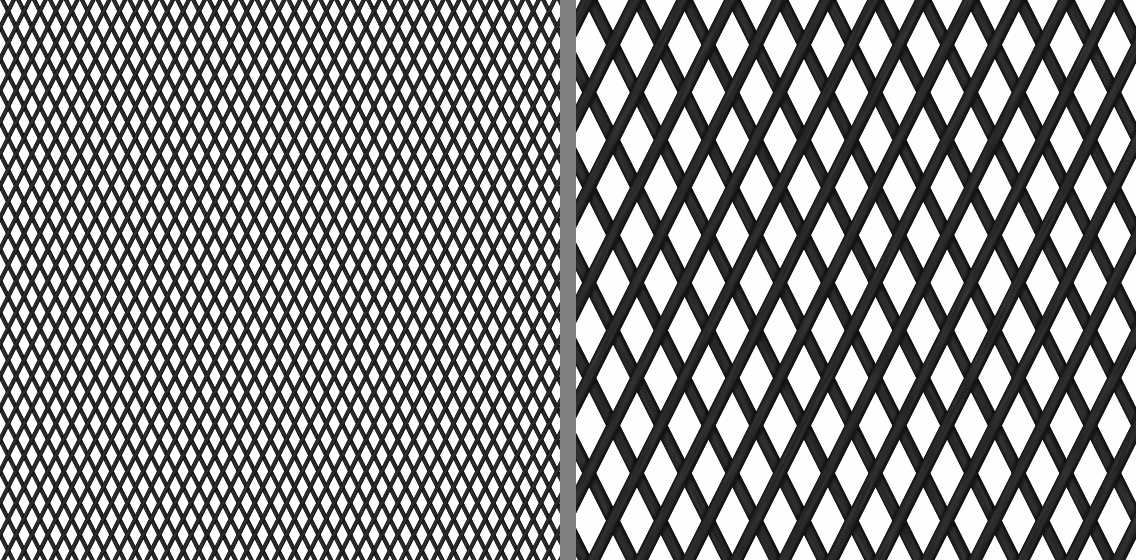
Left, the full canvas; right, a detail of the centre.
This pattern is drawn by a Shadertoy shader. Its source:

```glsl
// Black woven diamond mesh with softly rounded, streaked strands on white.

const vec2 REPEATS = vec2(35.2, 17.65);       // diamonds across and down
const vec2 DIAMOND_CENTER = vec2(0.398, 0.640);
const float HALF_WIDTH = 0.150;               // strand half width, in strand spacings
const float EDGE_PIXELS = 0.5;
const float RIDGE_OFFSET = -0.12;             // ridge shift across the strand
const float STREAK_AMOUNT = 0.05;
const float STREAK_LENGTH = 1.6;              // streak frequency along the strand
const float CONTACT_SHADOW = 0.45;
const float SHADOW_REACH = 0.10;
const vec3 BACKGROUND = vec3(0.995);
const vec3 STRAND_DARK = vec3(0.075);
const vec3 STRAND_LIGHT = vec3(0.170);

vec2 hashGradient(vec2 cell) {
    vec2 h = vec2(dot(cell, vec2(127.1, 311.7)), dot(cell, vec2(269.5, 183.3)));
    return 2.0 * fract(sin(h) * 43758.5) - 1.0;
}

float gradientNoise(vec2 p) {
    vec2 i = floor(p), f = fract(p);
    vec2 u = f * f * f * (f * (f * 6.0 - 15.0) + 10.0);
    vec2 e = vec2(1.0, 0.0);
    float low = mix(dot(hashGradient(i), f),
                    dot(hashGradient(i + e.xy), f - e.xy), u.x);
    float high = mix(dot(hashGradient(i + e.yx), f - e.yx),
                     dot(hashGradient(i + e.xx), f - e.xx), u.x);
    return mix(low, high, u.y);
}

// Rounded strand: a light ridge, dark sides and lengthwise streaks.
vec3 strandColor(float across, float along, float id) {
    float t = across / HALF_WIDTH;
    float ridge = 1.0 - smoothstep(0.35, 0.95, abs(t - RIDGE_OFFSET));
    float streak = gradientNoise(vec2(along * STREAK_LENGTH, t * 1.8 + id * 7.3));
    return mix(STRAND_DARK, STRAND_LIGHT, ridge) + STREAK_AMOUNT * streak * (0.4 + ridge);
}

float strandMask(float across, float edge) {
    return 1.0 - smoothstep(-edge, edge, abs(across) - HALF_WIDTH);
}

void mainImage(out vec4 fragColor, in vec2 fragCoord) {
    vec2 p = (fragCoord / iResolution.y - DIAMOND_CENTER) * REPEATS;
    float edge = EDGE_PIXELS * length(REPEATS) / iResolution.y;

    // Oblique axes: each strand family runs along half-integer lines.
    vec2 axes = vec2(p.x - p.y, p.x + p.y);
    vec2 id = floor(axes);
    vec2 across = fract(axes) - 0.5;

    vec3 rising = strandColor(across.x, axes.y, id.x);
    vec3 falling = strandColor(across.y, axes.x, id.y + 53.0);
    vec2 mask = vec2(strandMask(across.x, edge), strandMask(across.y, edge));

    // The rising family lies on top and shades the falling one beside it.
    float gap = max(abs(across.x) - HALF_WIDTH, 0.0);
    falling *= 1.0 - CONTACT_SHADOW * (1.0 - smoothstep(0.0, SHADOW_REACH, gap));

    vec3 color = mix(BACKGROUND, falling, mask.y);
    color = mix(color, rising, mask.x);
    fragColor = vec4(color, 1.0);
}
```
